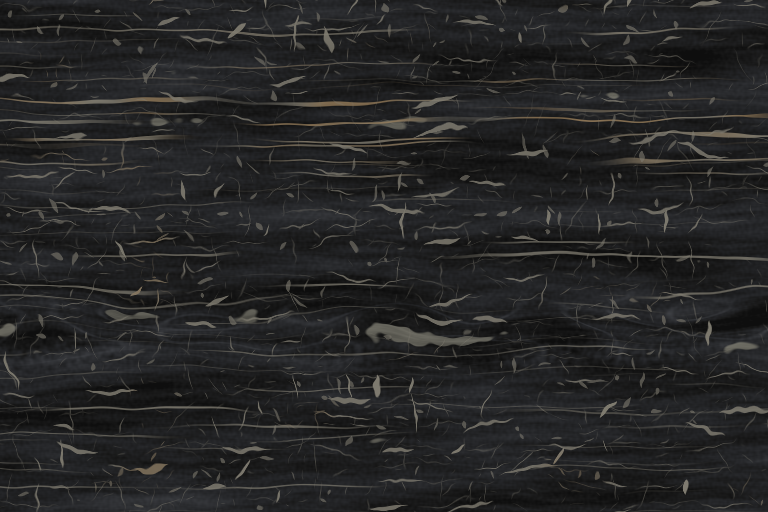
Reproduce this texture procedurally as a Shadertoy shader.

```glsl
// Black layered marble with pale horizontal seams, tan streaks and fine broken cracks.

#define SEAM_COUNT 44
#define SEAM_WIDTH 0.0011
#define SEAM_SWELL 0.012
#define CRACK_WIDTH 0.0011
#define CRACK_DENSITY 0.62
#define BASE_TONE 0.122
#define BASE_CONTRAST 0.085
#define FOLD_HEIGHT 0.36
#define GOLD_HEIGHT 0.78
#define PALE_GREY vec3(0.50, 0.485, 0.44)
#define PATCH_GREY vec3(0.40, 0.395, 0.36)
#define TAN vec3(0.53, 0.44, 0.32)

vec3 hash3(vec2 p) {
    vec3 q = fract(p.xyx * vec3(0.1031, 0.1030, 0.0973));
    q += dot(q, q.yxz + 33.33);
    return fract((q.xxy + q.yzz) * q.zyx);
}

float cornerSlope(vec2 corner, vec2 offset) {
    float angle = 6.2832 * hash3(corner).x;
    return dot(vec2(cos(angle), sin(angle)), offset);
}

float gradientNoise(vec2 p) {
    vec2 i = floor(p), f = p - i;
    vec2 u = f * f * f * (f * (f * 6.0 - 15.0) + 10.0);
    vec2 e = vec2(1.0, 0.0);
    return mix(mix(cornerSlope(i, f), cornerSlope(i + e, f - e), u.x),
               mix(cornerSlope(i + e.yx, f - e.yx), cornerSlope(i + 1.0, f - 1.0), u.x), u.y);
}

float fbm(vec2 p) {
    float sum = 0.0, gain = 1.0;
    for (int i = 0; i < 4; i++) {
        sum += gain * gradientNoise(p);
        p = p * 2.03 + 17.3;
        gain *= 0.5;
    }
    return sum;
}

float bell(float y, float center, float spread) {
    float d = (y - center) / spread;
    return exp(-d * d);
}

// Coverage of a line of given half width, also when thinner than a pixel
float line(float d, float halfWidth) {
    float px = 1.0 / iResolution.y;
    return clamp((max(halfWidth, 0.5 * px) - abs(d)) / px + 0.5, 0.0, 1.0)
         * min(1.0, 2.0 * halfWidth / px);
}

// Tapered short strokes scattered over a jittered grid
float cracks(vec2 p, vec2 cell, float lean, float spread, float reach, float seed) {
    vec2 home = floor(p / cell);
    float ink = 0.0;
    for (int j = -1; j <= 1; j++)
    for (int i = -1; i <= 1; i++) {
        vec2 id = home + vec2(i, j);
        vec3 place = hash3(id + seed), form = hash3(id + seed + 71.7);
        vec2 center = (id + 0.2 + 0.6 * place.xy) * cell;
        float cluster = 1.0 + 1.4 * gradientNoise(center * vec2(3.0, 6.0) + seed);
        if (place.z > CRACK_DENSITY * cluster) continue;
        float angle = lean + (form.x - 0.5) * spread;
        vec2 dir = vec2(cos(angle), sin(angle)), r = p - center;
        float t = dot(r, dir) / (reach * (0.35 + 0.65 * form.y));
        float across = dot(r, vec2(-dir.y, dir.x));
        float width = CRACK_WIDTH * (0.6 + 4.5 * pow(form.z, 7.0)) * max(0.0, 1.0 - t * t);
        ink = max(ink, line(across, width) * (0.45 + 0.55 * form.z));
    }
    return ink;
}

void mainImage(out vec4 fragColor, in vec2 fragCoord) {
    vec2 p = fragCoord / iResolution.y;
    float fold = bell(p.y, FOLD_HEIGHT, 0.06);
    float gold = bell(p.y, GOLD_HEIGHT, 0.11);

    // Dark bedding, folded more strongly in one layer
    vec2 q = p;
    q.y += (0.016 + 0.05 * fold) * gradientNoise(p * vec2(3.0, 6.0) + 4.0);
    q.y += 0.005 * gradientNoise(p * vec2(11.0, 16.0));
    float bands = fbm(q * vec2(1.6, 13.0));
    float streaks = fbm(q * vec2(7.0, 65.0) + 31.0);
    float grain = gradientNoise(p * 130.0);
    float tone = BASE_TONE + BASE_CONTRAST * bands + 0.05 * streaks + 0.03 * grain;
    float granular = bell(q.y, 0.305, 0.028) * smoothstep(-0.2, 0.2, gradientNoise(p * vec2(2.0, 3.0) + 9.0));
    tone += granular * (0.03 + 0.07 * gradientNoise(p * 75.0));
    float swirl = gradientNoise(q * vec2(5.0, 15.0) + 55.0);
    tone += fold * (0.06 * smoothstep(0.05, 0.0, abs(swirl)) - 0.05 * smoothstep(0.05, 0.3, swirl));
    tone = max(tone, 0.055);
    vec3 color = tone * mix(vec3(1.0), vec3(0.97, 1.0, 1.07), smoothstep(0.08, 0.15, tone));

    // Ragged grey patches, largest in the folded layer
    float ragged = gradientNoise(q * vec2(4.5, 19.0) + 12.0) + 0.22 * gradientNoise(p * vec2(28.0, 45.0));
    float excess = ragged - mix(0.53, 0.34, fold);
    float patchMask = smoothstep(0.0, 0.06, excess);
    color = mix(color, PATCH_GREY * (1.0 + 0.3 * streaks), 0.92 * patchMask);

    // Long seams that swell into lenses, warm in the upper layer
    for (int i = 0; i < SEAM_COUNT; i++) {
        float n = float(i);
        vec3 h = hash3(vec2(n, 5.0));
        float d = q.y - (n + h.x) / float(SEAM_COUNT);
        if (abs(d) > 0.05) continue;
        d += 0.014 * gradientNoise(vec2(p.x * 3.0, n * 3.7)) + 0.004 * gradientNoise(vec2(p.x * 14.0, n * 5.3));
        float run = smoothstep(-0.05, 0.2, gradientNoise(vec2(p.x * 2.3 + 9.0 * h.y, n * 7.37)) + 0.12 * gold);
        float lens = max(0.0, gradientNoise(vec2(p.x * 4.5, n * 9.13)) - 0.08);
        float width = SEAM_WIDTH * (0.5 + h.z) + SEAM_SWELL * lens * h.z * (0.3 + gold);
        float warmth = gold * smoothstep(-0.3, 0.3, gradientNoise(vec2(p.x * 6.0, n * 2.9)));
        color *= 1.0 - 0.25 * run * h.z * exp(-abs(d) * 130.0);
        vec3 seamColor = mix(PALE_GREY * 0.92, TAN, warmth) * (1.0 + 0.2 * streaks);
        color = mix(color, seamColor, run * line(d, width) * mix(0.35 + 0.5 * h.z, 0.95, gold * h.z));
    }

    // Jagged cracks: upright, level and small mixed ones
    vec2 jag = p + 0.020 * vec2(gradientNoise(p * 12.0), gradientNoise(p * 12.0 + 40.0))
                 + 0.007 * vec2(gradientNoise(p * 45.0), gradientNoise(p * 45.0 + 80.0));
    float ink = cracks(jag, vec2(0.055, 0.075), 1.4, 1.3, 0.036, 3.0) * (1.0 - 0.65 * gold);
    ink = max(ink, cracks(jag, vec2(0.09, 0.036), 0.0, 0.5, 0.058, 140.0) * 0.85);
    ink = max(ink, cracks(jag, vec2(0.032, 0.03), 0.7, 3.0, 0.016, 290.0) * 0.6);
    float amber = smoothstep(0.25, 0.5, gradientNoise(p * vec2(5.0, 8.0) + 21.0));
    color = mix(color, mix(PALE_GREY, TAN, 0.6 * amber), ink);

    fragColor = vec4(color, 1.0);
}
```
